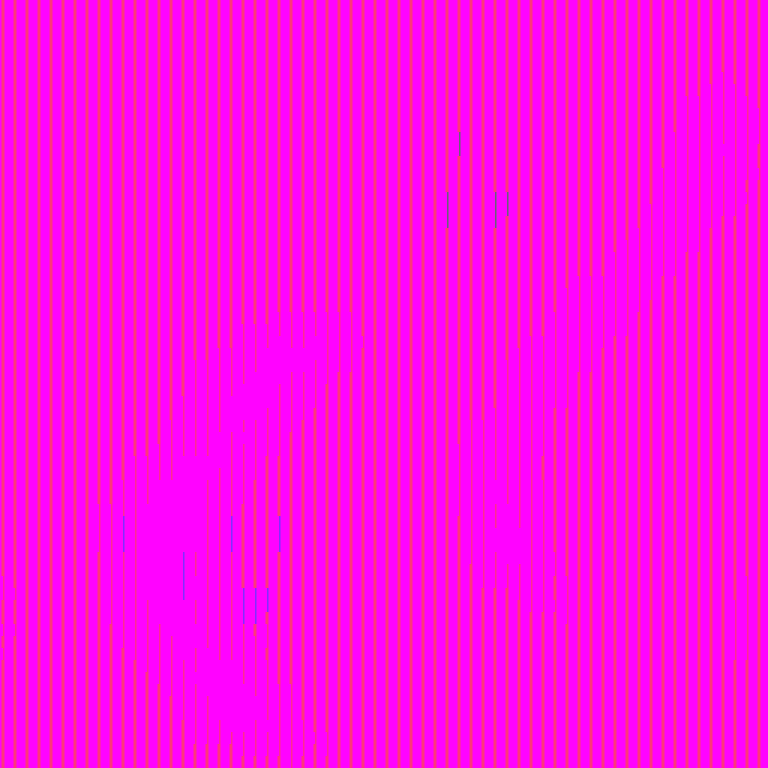
Write a WebGL 1 fragment shader that draws this pattern.

```glsl
precision highp float;

uniform vec2 u_resolution;

const float TAU = 6.2831853;

float hash(vec2 p) {
  return fract(sin(dot(p, vec2(12.99, 78.23))) * 4375.85);
}

// Shortest signed offset on the repeating canvas
vec2 wrapOffset(vec2 d) {
  return fract(d + 0.5) - 0.5;
}

float spot(vec2 p, vec2 center, float radius) {
  vec2 d = wrapOffset(p - center) / radius;
  return exp(-dot(d, d));
}

// Worn band that sways sideways along the height
float band(vec2 p, float middle, float sway, float phase, float width) {
  float center = middle - sway * cos(TAU * (p.y - phase));
  float d = wrapOffset(vec2(p.x - center, 0.0)).x / width;
  return exp(-d * d);
}

// Wear rises from 0 (whole line) to 1 (line gone)
float wearAt(vec2 p, vec2 cell) {
  float leftFade = smoothstep(-0.6, 0.1, cos(TAU * (p.y - 0.3)));
  float rightFade = smoothstep(-0.95, -0.1, cos(TAU * (p.y - 0.55)));
  float wear = leftFade * band(p, 0.36, 0.14, 0.27, 0.085);
  wear = max(wear, 0.78 * rightFade * band(p, 0.8, 0.15, 0.36, 0.06));
  wear = max(wear, 0.4 * spot(p, vec2(0.0, 0.2), 0.09));
  wear += 0.06 * sin(TAU * (2.0 * p.x + 3.0 * p.y));
  wear += 0.05 * sin(TAU * (5.0 * p.x - 4.0 * p.y) + 1.0);
  return wear + 0.2 * (hash(vec2(cell.x, floor(cell.y / 2.0))) - 0.5);
}

// Antialiased coverage of the interval from a to b
float stripe(float x, float a, float b, float pixel) {
  return clamp((x - a) / pixel + 0.5, 0.0, 1.0)
       * clamp((b - x) / pixel + 0.5, 0.0, 1.0);
}

void main() {
  vec2 grid = gl_FragCoord.xy / u_resolution * 64.0;
  vec2 cell = floor(grid);
  vec2 p = (cell + 0.5) / 64.0;
  float x = fract(grid.x);
  float pixel = 64.0 / u_resolution.x;

  // Worn cells lose the left half of the line, then all of it
  float wear = wearAt(p, cell);
  float thin = step(0.36, wear);
  float gone = step(0.85, wear);
  vec3 lineColor = mix(vec3(1.0, 0.21, 0.48), vec3(1.0, 0.17, 0.56), thin);

  // Rare discoloured cells gathered in two areas
  float violetArea = spot(p, vec2(0.27, 0.27), 0.1);
  float greenArea = spot(p, vec2(0.62, 0.77), 0.06)
                  + 0.5 * spot(p, vec2(0.8, 0.75), 0.04);
  float chance = hash(vec2(cell.x + 7.0, floor(cell.y / 3.0) + 90.0));
  float stained = step(1.0 - 0.12 * (violetArea + greenArea), chance);
  vec3 stain = mix(vec3(0.5, 0.18, 1.0), vec3(0.4, 0.4, 0.45),
                   step(violetArea, greenArea));
  lineColor = mix(lineColor, stain, stained);
  thin = max(thin, stained);
  gone *= 1.0 - stained;

  float line = stripe(x, mix(0.125, 0.25, thin), 0.375, pixel) * (1.0 - gone);
  gl_FragColor = vec4(mix(vec3(1.0, 0.01, 1.0), lineColor, line), 1.0);
}
```
